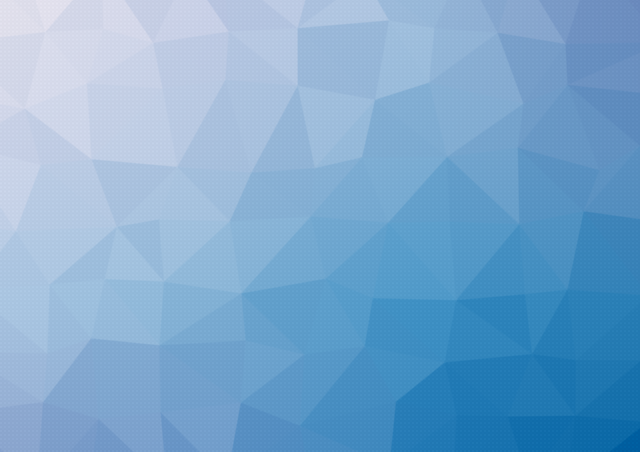
Give the GLSL for this background, as a WebGL 2 fragment shader.

```glsl
#version 300 es
precision highp float;
// Low-poly mesh of soft triangles, pale lilac at upper left to deep blue at lower right.

#define ASPECT 1.414            // width of the design when its height is 1
#define CELL vec2(0.152, 0.142) // mean spacing of the mesh points
#define SHIFT vec2(0.48, 0.57)  // offset of the mesh, in cells
#define JITTER vec2(0.56, 0.46) // scatter of the mesh points, in cells
#define FLATNESS 0.70           // 1 = one flat colour per facet
#define TONE 0.030              // brightness spread between facets
#define WEAVE_COUNT 160.0       // fine threads across the width
#define WEAVE_DEPTH 0.012       // strength of the threads

uniform vec2 u_resolution;
out vec4 fragColor;

vec2 hash2(vec2 p) {
  vec3 q = fract(vec3(p.xyx) * vec3(0.1031, 0.1030, 0.0973));
  q += dot(q, q.yzx + 33.33);
  return fract((q.xx + q.yz) * q.zy);
}

// Piecewise blend of four colours placed at thirds.
vec3 blend4(vec3 a, vec3 b, vec3 c, vec3 d, float t) {
  vec4 w = max(1.0 - abs(clamp(t, 0.0, 1.0) * 3.0 - vec4(0.0, 1.0, 2.0, 3.0)), 0.0);
  return a * w.x + b * w.y + c * w.z + d * w.w;
}

// Smooth colour field under the facets.
vec3 colourField(vec2 p) {
  float x = p.x / ASPECT;
  vec3 top = blend4(vec3(0.90, 0.89, 0.93), vec3(0.75, 0.79, 0.89),
                    vec3(0.62, 0.74, 0.86), vec3(0.42, 0.54, 0.74), x);
  vec3 upper = blend4(vec3(0.80, 0.83, 0.91), vec3(0.67, 0.76, 0.87),
                      vec3(0.48, 0.67, 0.82), vec3(0.37, 0.56, 0.75), x);
  vec3 lower = blend4(vec3(0.66, 0.77, 0.88), vec3(0.50, 0.69, 0.83),
                      vec3(0.25, 0.57, 0.77), vec3(0.14, 0.48, 0.70), x);
  vec3 bottom = blend4(vec3(0.51, 0.62, 0.79), vec3(0.41, 0.59, 0.78),
                       vec3(0.14, 0.48, 0.71), vec3(0.00, 0.38, 0.63), x);
  return blend4(bottom, lower, upper, top, p.y);
}

vec2 meshPoint(vec2 id) {
  return (id + SHIFT + (hash2(id + 17.0) - 0.5) * JITTER) * CELL;
}

// Signed distance to the line through a and b, negative on its left.
float lineDistance(vec2 p, vec2 a, vec2 b) {
  vec2 e = normalize(b - a);
  return e.y * (p.x - a.x) - e.x * (p.y - a.y);
}

// Facet colour, weighted by its smooth coverage of p; corners run anticlockwise.
vec4 facet(vec2 p, vec2 a, vec2 b, vec2 c, float pixel) {
  float d = max(lineDistance(p, a, b), max(lineDistance(p, b, c), lineDistance(p, c, a)));
  float cover = clamp(0.5 - d / pixel, 0.0, 1.0);
  vec2 centre = (a + b + c) / 3.0;
  float tone = (hash2(floor(centre * 900.0)).x - 0.5) * 2.0 * TONE;
  vec3 colour = mix(colourField(p), colourField(centre), FLATNESS);
  colour += tone * vec3(1.1, 0.75, 0.45);
  return vec4(colour, 1.0) * cover;
}

// Blend of all facets that may cover p.
vec3 mesh(vec2 p, float pixel) {
  vec2 base = floor(p / CELL - SHIFT);
  vec4 sum = vec4(colourField(p), 1.0) * 0.001;
  for (int j = -1; j <= 1; j++) {
    for (int i = -1; i <= 1; i++) {
      vec2 id = base + vec2(i, j);
      vec2 a = meshPoint(id);
      vec2 b = meshPoint(id + vec2(1.0, 0.0));
      vec2 c = meshPoint(id + vec2(1.0, 1.0));
      vec2 d = meshPoint(id + vec2(0.0, 1.0));
      // Split each quad along its shorter diagonal.
      if (distance(a, c) < distance(b, d)) {
        sum += facet(p, a, b, c, pixel) + facet(p, a, c, d, pixel);
      } else {
        sum += facet(p, a, b, d, pixel) + facet(p, b, c, d, pixel);
      }
    }
  }
  return sum.rgb / sum.a;
}

void main() {
  vec2 p = gl_FragCoord.xy / u_resolution * vec2(ASPECT, 1.0);
  float pixel = 1.5 / u_resolution.y;
  vec3 colour = mesh(p, pixel);

  // Fine woven dots over the facets.
  vec2 thread = sin(p * (6.28318 * WEAVE_COUNT / ASPECT));
  colour += WEAVE_DEPTH * (thread.x * thread.y + 0.4 * (thread.x + thread.y));

  fragColor = vec4(clamp(colour, 0.0, 1.0), 1.0);
}
```
